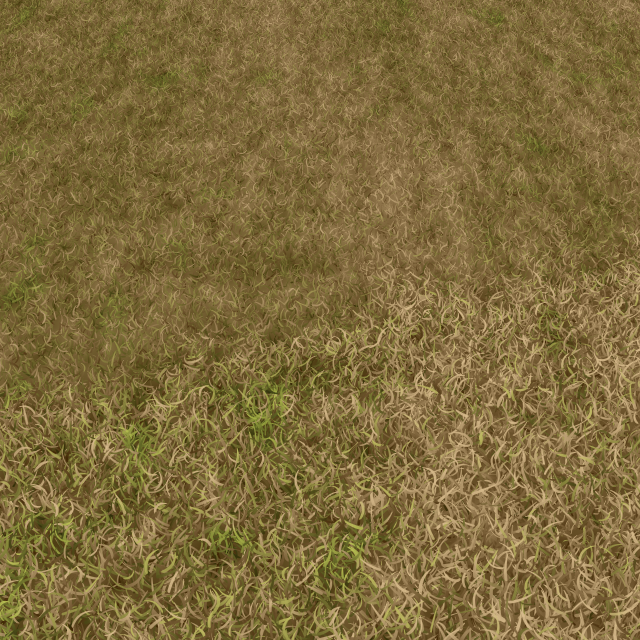
Write a Shadertoy shader that draws this texture.

```glsl
const float HORIZON = 1.45;
const int LAYERS = 12;
const vec3 UMBER = vec3(0.30, 0.20, 0.06);
const vec3 STRAW = vec3(0.79, 0.68, 0.50);
const vec3 MOSS = vec3(0.25, 0.22, 0.04);
const vec3 OLIVE = vec3(0.70, 0.65, 0.37);
const vec3 LEAF = vec3(0.47, 0.53, 0.18);

// Four random values per cell
vec4 hash4(vec2 cell, int seed) {
    uvec4 v = uvec4(ivec4(ivec2(cell), seed, seed * 7 + 3));
    v = v * 1664525u + 1013904223u;
    v += v.yzxy * v.wxyz;
    v ^= v >> 16u;
    v += v.yzxy * v.wxyz;
    return vec4(v >> 8u) / 16777216.0;
}

float gradientAt(vec2 cell, vec2 offset) {
    float a = 6.2832 * hash4(cell, 91).x;
    return dot(vec2(cos(a), sin(a)), offset);
}

float gradientNoise(vec2 p) {
    vec2 i = floor(p), f = p - i;
    vec2 u = f * f * f * (f * (f * 6.0 - 15.0) + 10.0);
    vec2 e = vec2(1.0, 0.0);
    float low = mix(gradientAt(i, f), gradientAt(i + e, f - e), u.x);
    float high = mix(gradientAt(i + e.yx, f - e.yx), gradientAt(i + 1.0, f - 1.0), u.x);
    return 1.4 * mix(low, high, u.y);
}

// Perspective: the ground grid shrinks evenly towards the horizon
vec2 toGround(vec2 uv) {
    float z = 1.0 / (HORIZON - uv.y);
    return vec2((uv.x - 0.5) * z, log(z));
}

vec2 toCanvas(vec2 ground) {
    float z = exp(ground.y);
    return vec2(0.5 + ground.x / z, HORIZON - 1.0 / z);
}

float band(float x, float centre, float width) {
    float d = (x - centre) / width;
    return exp(-d * d);
}

// Coverage of a bent, tapered blade in x, position from root to tip in y
vec2 blade(vec2 p, float angle, float halfLength, float width, float bend, float soft) {
    float c = cos(angle), s = sin(angle);
    p = vec2(c * p.x - s * p.y, s * p.x + c * p.y);
    p.x += bend * p.y * p.y / halfLength;
    float along = clamp(0.5 + 0.5 * p.y / halfLength, 0.0, 1.0);
    float d = length(vec2(p.x, p.y - clamp(p.y, -halfLength, halfLength)));
    float taper = width * (1.0 - 0.7 * along * along);
    return vec2(clamp((taper - d) / soft + 0.5, 0.0, 1.0), along);
}

vec3 grassColor(float tone, float green, float lush) {
    vec3 dry = mix(UMBER, STRAW, tone);
    vec3 fresh = mix(mix(MOSS, OLIVE, tone), LEAF * (0.45 + tone), lush);
    return mix(dry, fresh, green);
}

void mainImage(out vec4 fragColor, in vec2 fragCoord) {
    vec2 uv = fragCoord / iResolution.y;
    vec2 ground = toGround(uv);
    float z = exp(ground.y);
    float soft = max(1.0 / iResolution.y, 0.0017) * z;

    // Regions: coarse foreground, mown bands, patches and green tufts
    float patches = gradientNoise(ground * 5.0 + 3.7);
    float clumps = gradientNoise(ground * 17.0);
    float edge = 0.37 + 0.26 * uv.x + 0.05 * patches + 0.03 * clumps;
    float near = 1.0 - smoothstep(edge - 0.05, edge + 0.05, uv.y);
    float h = 1.0 - uv.y;
    float mown = band(uv.x, 0.37 + 0.75 * h, 0.10 + 0.25 * h)
               + band(uv.x, 0.67 + 1.45 * h, 0.035 + 0.22 * h)
               + band(uv.x, 0.96 + 1.8 * h, 0.05);
    float dry = 0.30 + 0.45 * mown * (1.0 - near) + 0.16 * near
              + 0.42 * near * smoothstep(0.45, 0.85, uv.x)
              + 0.30 * patches + 0.28 * clumps;
    dry = clamp(dry, 0.0, 1.0);
    float lush = smoothstep(0.22, 0.6, gradientNoise(ground * 11.0 + 8.3)) * (1.0 - dry);
    float greenShare = mix(0.72, 0.06, dry) + 0.4 * lush;
    float light = 0.49 + 0.05 * near + 0.16 * (dry - 0.45) + 0.10 * clumps
                + 0.10 * gradientNoise(ground * 45.0);
    float contrast = mix(0.65, 0.95, near);

    // Shaded ground between the blades
    vec3 color = grassColor(light - mix(0.12, 0.36, near), greenShare * 0.7, 0.0);

    // Blades from bottom to top; the last layer holds sparse long stalks
    for (int layer = 0; layer <= LAYERS; layer++) {
        bool stalk = layer == LAYERS;
        float size = stalk ? 0.11 : 0.02;
        float level = float(layer) / float(LAYERS) - 0.5;
        vec2 shift = size * hash4(vec2(layer), 5).xy;
        vec2 home = floor((ground + shift) / size);
        for (int k = 0; k < 9; k++) {
            vec2 cell = home + vec2(k % 3 - 1, k / 3 - 1);
            vec4 r = hash4(cell, layer + 20), q = hash4(cell, layer + 50);
            if (stalk && q.w > 0.16) continue;
            vec2 middle = toCanvas((cell + r.xy) * size - shift);
            float halfLength = size * mix(0.3, stalk ? 0.5 : 0.8, q.x) * mix(0.65, 1.0, near);
            float width = stalk ? 0.0007 : mix(0.0008, 0.0021, q.y) * mix(0.8, 1.0, near);
            float angle = (r.z - 0.5) * (stalk ? 3.0 : 2.5);
            vec2 shape = blade((uv - middle) * z, angle, halfLength, width, q.z - 0.5, soft);
            float tone = light + contrast * (r.w - 0.5 + 0.35 * level + 0.25 * (shape.y - 0.5));
            if (stalk) tone = 0.85;
            float green = stalk ? 0.1 : smoothstep(-0.12, 0.12, greenShare - q.w);
            vec3 tint = grassColor(clamp(tone, -0.1, 1.1), green, 0.25 * near + 0.6 * lush);
            color = mix(color, tint, shape.x * (stalk ? 0.75 : 0.9));
        }
    }
    fragColor = vec4(color, 1.0);
}
```
